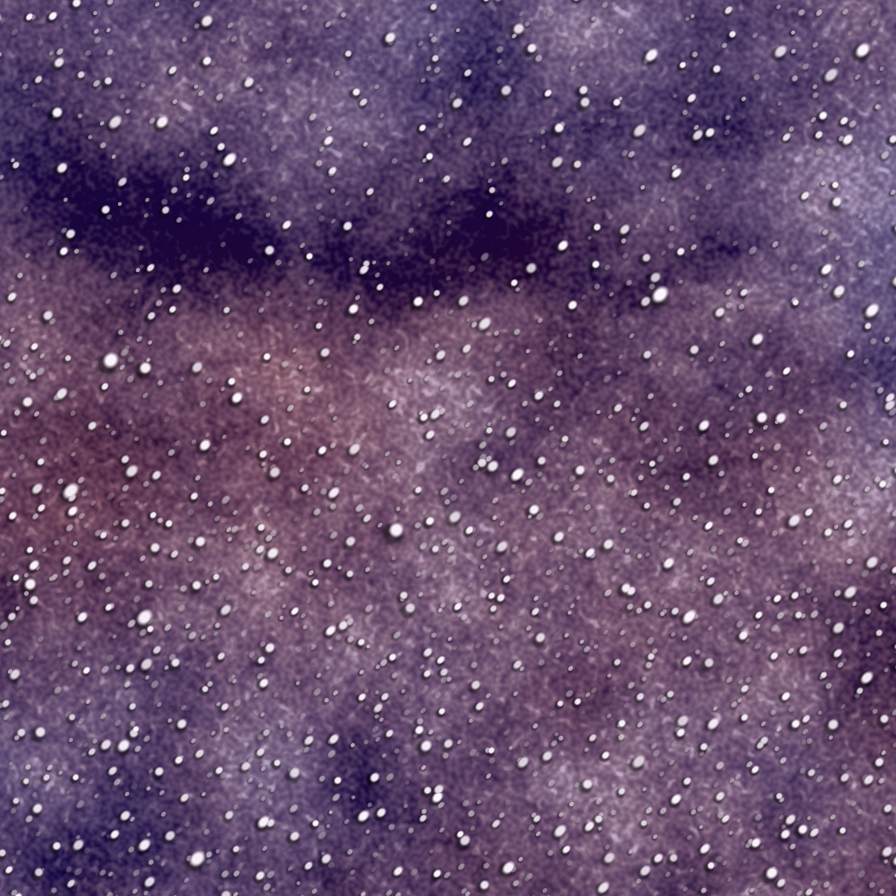
Give the GLSL for this texture, as a WebGL 2 fragment shader.

```glsl
#version 300 es
precision highp float;

uniform vec2 u_resolution;
out vec4 fragColor;

// Palette, from dust lane to star
const vec3 DUST   = vec3(0.17, 0.08, 0.27);
const vec3 SHADE  = vec3(0.30, 0.20, 0.35);
const vec3 MAUVE  = vec3(0.40, 0.29, 0.43);
const vec3 HAZE   = vec3(0.51, 0.40, 0.51);
const vec3 GLOW   = vec3(0.66, 0.56, 0.67);
const vec3 STAR   = vec3(1.00, 0.96, 1.00);
const vec3 WARMTH = vec3(0.045, -0.005, -0.045);

// Clouds, grain and unresolved speckle
const float BASE_TONE      = 1.72;
const float CLOUD_SCALE    = 4.5;
const float CLOUD_AMOUNT   = 2.3;
const float WARP           = 0.06;
const float GRAIN_SCALE    = 150.0;
const float GRAIN_AMOUNT   = 1.35;
const float SPECKLE_SCALE  = 85.0;
const float SPECKLE_AMOUNT = 1.3;

// Stars: cells across the canvas, share of cells filled
const float FAINT_CELLS = 50.0;
const float FAINT_FILL  = 0.60;
const float CLEAR_CELLS = 27.0;
const float CLEAR_FILL  = 0.75;
const float LARGE_CELLS = 7.0;
const float LARGE_FILL  = 0.36;
const float HALO_DEPTH  = 0.50;

uint scramble(uint n) {
    n = n * 747796405u + 2891336453u;
    n = ((n >> ((n >> 28u) + 4u)) ^ n) * 277803737u;
    return (n >> 22u) ^ n;
}

vec2 hash2(vec2 cell, uint seed) {
    ivec2 c = ivec2(cell) + 4096;
    uint n = scramble(uint(c.x) + scramble(uint(c.y) + scramble(seed)));
    return vec2(n & 65535u, n >> 16u) / 65535.0;
}

vec2 gradient(vec2 cell, uint seed) {
    float angle = 6.28318 * hash2(cell, seed).x;
    return vec2(cos(angle), sin(angle));
}

float gradientNoise(vec2 p, uint seed) {
    vec2 i = floor(p), f = p - i;
    vec2 u = f * f * f * (f * (f * 6.0 - 15.0) + 10.0);
    vec2 e = vec2(1.0, 0.0);
    float a = dot(gradient(i, seed), f);
    float b = dot(gradient(i + e.xy, seed), f - e.xy);
    float c = dot(gradient(i + e.yx, seed), f - e.yx);
    float d = dot(gradient(i + e.xx, seed), f - e.xx);
    return mix(mix(a, b, u.x), mix(c, d, u.x), u.y);
}

float fbm(vec2 p, uint seed) {
    float sum = 0.0, amp = 1.0;
    for (uint k = 0u; k < 5u; k++) {
        sum += amp * gradientNoise(p, seed + k);
        p = mat2(1.6, 1.2, -1.2, 1.6) * p;
        amp *= 0.58;
    }
    return sum;
}

float blob(vec2 p, vec2 centre, vec2 size) {
    vec2 d = (p - centre) / size;
    return exp(-dot(d, d));
}

vec3 toneColour(float t) {
    vec3 c = mix(DUST, SHADE, clamp(t, -0.5, 1.0));
    c = mix(c, MAUVE, clamp(t - 1.0, 0.0, 1.0));
    c = mix(c, HAZE, clamp(t - 2.0, 0.0, 1.0));
    return mix(c, GLOW, clamp(t - 3.0, 0.0, 1.6));
}

// x: star cover, y: dark halo around it
vec2 starLayer(vec2 p, float cells, float fill, vec2 radii, vec2 light, uint seed) {
    vec2 home = floor(p * cells), result = vec2(0.0);
    for (int k = 0; k < 9; k++) {
        vec2 cell = home + vec2(k % 3 - 1, k / 3 - 1);
        vec2 traits = hash2(cell, seed + 1u), shape = hash2(cell, seed + 2u);
        vec2 centre = (cell + hash2(cell, seed)) / cells;
        // Denser towards the bottom
        if (traits.x > fill * mix(1.0, 0.55, smoothstep(0.35, 0.75, centre.y))) continue;
        vec2 d = p - centre;
        float r = mix(radii.x, radii.y, traits.y * traits.y);
        // Slight stretch along the rising diagonal
        vec2 q = vec2(d.x + d.y, d.y - d.x) * 0.7071;
        float dist = length(q * vec2(mix(0.7, 1.05, shape.x), 1.1)) / r;
        float power = mix(light.x, light.y, shape.y);
        float halo = length(d + r * vec2(0.45, 0.55)) / r;
        result.x = max(result.x, power * (1.0 - smoothstep(0.55, 1.3, dist)));
        result.y = max(result.y, power * (1.0 - smoothstep(0.9, 1.9, halo)));
    }
    return result;
}

void main() {
    vec2 uv = gl_FragCoord.xy / u_resolution.y;
    vec2 p = uv + WARP * vec2(fbm(uv * 5.0, 11u), fbm(uv * 5.0, 23u));

    // Dark lane, widening and rising to the left
    float left = 1.0 - smoothstep(0.0, 0.35, p.x);
    float across = (p.y - 0.715 - 0.07 * left) / (0.05 + 0.055 * left);
    float lane = exp(-across * across) * (1.0 - smoothstep(0.80, 0.90, p.x));

    // Bright clouds and dark patches
    float tone = BASE_TONE + CLOUD_AMOUNT * fbm(uv * CLOUD_SCALE, 37u) - 1.7 * lane;
    tone += 0.95 * blob(p, vec2(0.75, 0.46), vec2(0.20, 0.17));
    tone += 0.80 * blob(p, vec2(0.32, 0.86), vec2(0.14, 0.10));
    tone += 0.80 * blob(p, vec2(0.35, 0.31), vec2(0.25, 0.13));
    tone += 0.70 * blob(p, vec2(0.97, 0.60), vec2(0.10, 0.17));
    tone += 0.80 * blob(p, vec2(0.92, 0.13), vec2(0.13, 0.12));
    tone += 0.70 * blob(p, vec2(0.06, 0.58), vec2(0.07, 0.08));
    tone -= 1.10 * blob(p, vec2(0.56, 0.45), vec2(0.06, 0.05));

    // Fine grain on turned axes, and speckle that fades in the lane
    vec2 turned = mat2(0.8, 0.6, -0.6, 0.8) * uv;
    float grain = gradientNoise(turned * GRAIN_SCALE, 53u) + 0.7 * gradientNoise(uv * GRAIN_SCALE * 0.43, 59u);
    float speckle = smoothstep(0.15, 0.55, gradientNoise(turned.yx * SPECKLE_SCALE, 67u));
    tone += GRAIN_AMOUNT * grain + SPECKLE_AMOUNT * speckle * (1.0 - lane);

    // Reddish middle, bluish top, right edge and lower left
    float warm = 0.30 + 0.6 * fbm(uv * 3.5, 71u) + 0.6 * blob(p, vec2(0.18, 0.50), vec2(0.25, 0.16));
    warm -= 1.0 * smoothstep(0.62, 0.95, p.y) + 0.9 * blob(p, vec2(1.0, 0.65), vec2(0.14, 0.22));
    warm -= 0.9 * blob(p, vec2(0.1, 0.05), vec2(0.40, 0.20));
    vec3 colour = toneColour(tone) + WARMTH * warm;

    // Stars over their halos
    vec2 stars = starLayer(uv, FAINT_CELLS, FAINT_FILL, vec2(0.0024, 0.0040), vec2(0.15, 0.65), 101u);
    stars = max(stars, starLayer(uv, CLEAR_CELLS, CLEAR_FILL, vec2(0.0036, 0.0060), vec2(0.80, 1.0), 211u));
    stars = max(stars, starLayer(uv, LARGE_CELLS, LARGE_FILL, vec2(0.0060, 0.0088), vec2(0.95, 1.0), 307u));
    colour *= 1.0 - HALO_DEPTH * stars.y;
    fragColor = vec4(mix(colour, STAR, stars.x), 1.0);
}
```
